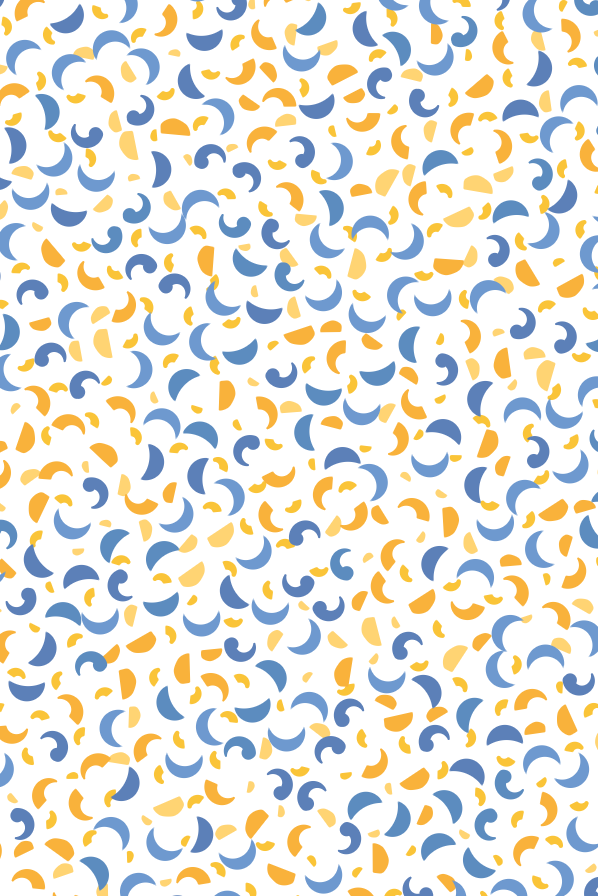
Write a Shadertoy shader that draws this pattern.

```glsl
// Scattered confetti of blue moons and hooks with orange and yellow slivers on white.

const float CELLS_TALL = 20.6;
const float GRID_TILT = 0.47;

const vec3 WHITE = vec3(1.0);
const vec3 SKY = vec3(0.43, 0.60, 0.81);
const vec3 TEAL = vec3(0.36, 0.55, 0.75);
const vec3 INDIGO = vec3(0.36, 0.50, 0.72);
const vec3 ORANGE = vec3(0.975, 0.70, 0.23);
const vec3 YELLOW = vec3(0.98, 0.77, 0.22);
const vec3 STRAW = vec3(1.0, 0.83, 0.45);

vec4 hash(vec2 cell, float seed) {
    vec4 q = fract(vec4(cell.xyx, cell.y + seed) * vec4(0.1031, 0.1030, 0.0973, 0.1099) + seed * 0.137);
    q += dot(q, q.wzxy + 33.33);
    return fract((q.xxyz + q.yzzw) * q.zywx);
}

vec2 rotate(vec2 p, float angle) {
    float c = cos(angle), s = sin(angle);
    return vec2(c * p.x - s * p.y, s * p.x + c * p.y);
}

// Maximum with a small rounded corner of size k
float softMax(float a, float b, float k) {
    float h = max(k - abs(a - b), 0.0) / k;
    return max(a, b) + h * h * k * 0.25;
}

// Disc with a second disc bitten out from below
float lune(vec2 p, float radius, float biteRadius, float biteTop) {
    float bite = biteRadius - length(p - vec2(0.0, biteTop - biteRadius));
    return softMax(length(p) - radius, bite, 0.05);
}

// Arc around +y whose half width shrinks from one end to the other
float taperedArc(vec2 p, float radius, float halfAngle, float wide, float thin) {
    float angle = clamp(atan(p.x, p.y), -halfAngle, halfAngle);
    float t = 0.5 + 0.5 * angle / halfAngle;
    vec2 nearest = radius * vec2(sin(angle), cos(angle));
    return length(p - nearest) - mix(wide, thin, t * t);
}

// Tapered arc with its wide end cut straight
float bluntArc(vec2 p, float radius, float halfAngle, float wide, float thin) {
    float cut = -dot(p, vec2(cos(halfAngle), sin(halfAngle)));
    return softMax(taperedArc(p, radius, halfAngle, wide, thin), cut, 0.04);
}

// Tapered arc with a round knob curled inwards
float hook(vec2 p, float radius, float halfAngle, float wide) {
    vec2 knob = 0.86 * radius * vec2(-sin(halfAngle), cos(halfAngle));
    return min(taperedArc(p, radius, halfAngle, wide, 0.025), length(p - knob) - wide * 1.15);
}

// Slanted, tapering slice with a bowed top
float chip(vec2 p, float size) {
    float ends = abs(p.x + 0.35 * p.y) * 0.94 - size;
    float sides = abs(p.y) - 0.5 * size + 0.22 * p.x;
    float bow = length(p + vec2(0.0, 0.6 * size)) - 1.1 * size;
    return softMax(softMax(ends, sides, 0.04), bow, 0.04) - 0.015;
}

// Large pieces: rgb is colour, a is signed distance
vec4 largePiece(vec2 p, float kind, float shade) {
    vec3 deepBlue = shade < 0.5 ? TEAL : INDIGO;
    vec2 raised = p + vec2(0.0, 0.2);
    if (kind < 0.25) return vec4(SKY, lune(raised, 0.43, 0.42, 0.155));
    if (kind < 0.42) return vec4(deepBlue, lune(raised, 0.42, 0.8, 0.07));
    if (kind < 0.66) return vec4(deepBlue, hook(p + vec2(0.0, 0.04), 0.28, 1.65, 0.135));
    if (kind < 0.87) return vec4(ORANGE, bluntArc(raised, 0.32, 1.35, 0.15, 0.025));
    return vec4(mix(ORANGE, STRAW, step(0.75, shade)), chip(p, 0.34));
}

// Small pieces for the gaps
vec4 smallPiece(vec2 p, float kind, float shade) {
    if (kind < 0.52) return vec4(YELLOW, bluntArc(p + vec2(0.0, 0.14), 0.17, 1.1, 0.105, 0.05));
    if (kind < 0.78) return vec4(mix(STRAW, ORANGE, step(0.7, shade)), chip(p, 0.24));
    return vec4(mix(STRAW, YELLOW, step(0.5, shade)), chip(p, 0.13));
}

// Gentle drift that keeps the lattice from lining up
vec2 drift(vec2 p) {
    return 0.2 * sin(0.9 * p.yx + vec2(0.0, 1.7)) + 0.1 * sin(1.7 * p.yx + vec2(2.1, 0.4));
}

// Draws one jittered layer over the given colour
vec3 scatter(vec3 base, vec2 p, float offset, float jitter, bool large, float pixel) {
    vec2 home = floor(p - offset);
    for (int j = -1; j <= 1; j++)
    for (int i = -1; i <= 1; i++) {
        vec2 cell = home + vec2(i, j);
        vec4 rnd = hash(cell + 57.0, large ? 3.0 : 11.0);
        vec4 pick = hash(cell + 91.0, large ? 5.0 : 17.0);
        vec2 center = cell + 0.5 + offset;
        center += drift(center) + jitter * (2.0 * rnd.xy - 1.0);
        vec2 q = rotate(p - center, 6.2832 * rnd.z);
        q.x *= rnd.w < 0.5 ? -1.0 : 1.0;
        vec4 piece = large ? largePiece(q, pick.x, pick.y) : smallPiece(q, pick.x, pick.y);
        base = mix(base, piece.rgb, clamp(0.5 - piece.a / pixel, 0.0, 1.0));
    }
    return base;
}

void mainImage(out vec4 fragColor, in vec2 fragCoord) {
    float pixel = CELLS_TALL / iResolution.y;
    vec2 p = rotate(fragCoord * pixel, GRID_TILT) + 20.0;
    vec3 color = scatter(WHITE, p, 0.5, 0.08, false, pixel);
    color = scatter(color, p, 0.0, 0.07, true, pixel);
    fragColor = vec4(color, 1.0);
}
```
